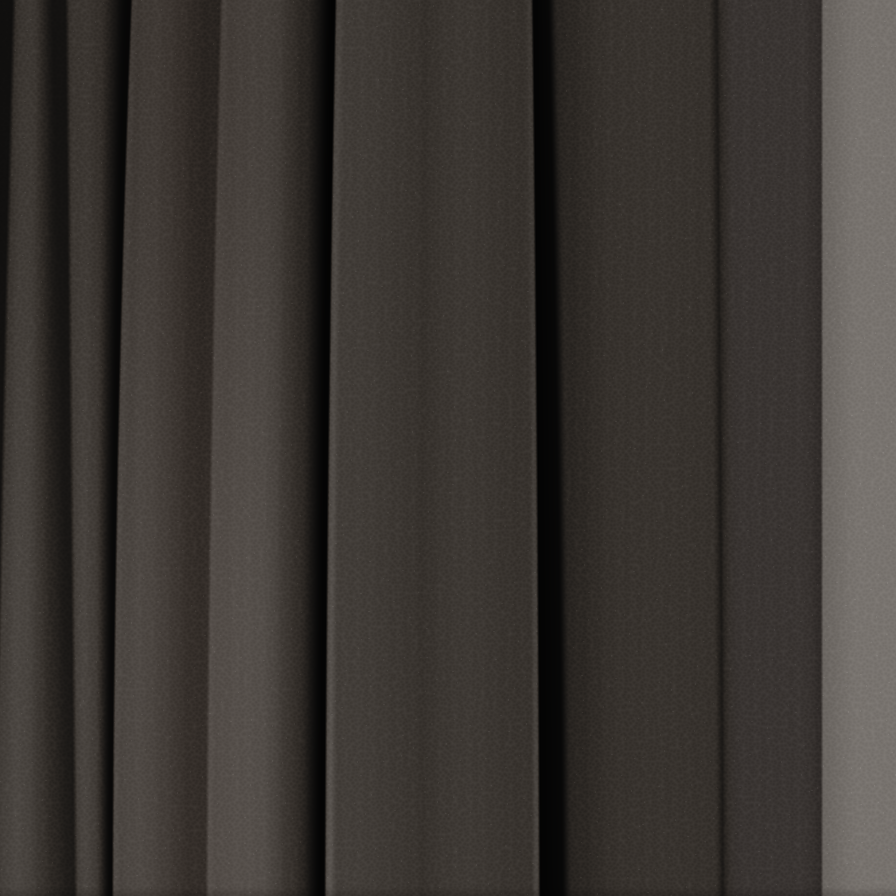
Give the GLSL for this texture, as a WebGL 2 fragment shader.

```glsl
#version 300 es
precision highp float;
uniform vec2 u_resolution;
out vec4 outColor;

float hash(vec2 p) {
  p = fract(p * vec2(0.1031, 0.1137));
  p += dot(p, p.yx + 33.33);
  return fract((p.x + p.y) * p.x * 37.7);
}

// Distance to the nearest scattered point
float cellular(vec2 p) {
  vec2 cell = floor(p), f = fract(p);
  float nearest = 2.0;
  for (int j = -1; j <= 1; j++)
    for (int i = -1; i <= 1; i++) {
      vec2 o = vec2(i, j), id = cell + o;
      vec2 seed = vec2(hash(id), hash(id + 71.0));
      nearest = min(nearest, length(o + seed - f));
    }
  return nearest;
}

// Curve through bottom, middle and top positions
float seam(float bottom, float middle, float top, float y) {
  return bottom + y * (4.0 * middle - 3.0 * bottom - top)
       + 2.0 * y * y * (bottom + top - 2.0 * middle);
}

float bump(float x, float center, float width) {
  float d = (x - center) / width;
  return exp(-min(d * d, 40.0));
}

// Cover the tone with a new one to the right of an edge
float cover(float under, float over, float x, float edge, float soft) {
  return mix(under, over, smoothstep(edge - soft, edge + soft, x));
}

// Position across a fold, from 0 to 1
float across(float x, float left, float right) {
  return clamp((x - left) / (right - left), 0.0, 1.0);
}

void main() {
  vec2 uv = gl_FragCoord.xy / u_resolution;
  float x = uv.x, y = uv.y;
  float crisp = max(0.0018, 0.8 / u_resolution.x);

  // Seams from left to right
  float a = seam(-0.006, 0.004, 0.016, y);
  float b = seam(0.085, 0.080, 0.075, y);
  float c = seam(0.126, 0.132, 0.147, y);
  float d = seam(0.231, 0.236, 0.247, y);
  float e = seam(0.363, 0.367, 0.375, y);
  float f = seam(0.602, 0.599, 0.594, y);
  float g = seam(0.633, 0.627, 0.617, y);
  float h = seam(0.807, 0.804, 0.800, y);

  // Narrow gathered folds
  float tone = 0.07;
  float t = across(x, a, b);
  float fold = 0.195 + 0.065 * bump(t, 0.27, 0.25);
  fold = mix(fold, 0.085, smoothstep(0.42, mix(1.1, 0.75, y), t));
  tone = cover(tone, fold, x, a, 0.003);

  t = across(x, b, c);
  fold = 0.2 + 0.05 * bump(t, 0.25, 0.3);
  fold = mix(fold, 0.03, smoothstep(0.5, 0.94, t));
  tone = cover(tone, fold, x, b, 0.003);

  // Rounded fold and the broad one beside it
  t = across(x, c, d);
  fold = 0.195 + 0.075 * bump(t, 0.25, 0.33) + 0.03 * bump(t, 0.03, 0.04);
  fold -= 0.025 * smoothstep(0.55, 0.85, t);
  tone = cover(tone, fold, x, c, crisp);

  t = across(x, d, e);
  fold = 0.25 + 0.045 * bump(t, 0.3, 0.35) + 0.02 * bump(t, 0.02, 0.04);
  fold *= 1.0 - 0.35 * smoothstep(0.45, 0.8, t);
  fold = mix(fold, 0.015, smoothstep(0.74, 0.97, t));
  tone = cover(tone, fold, x, d, 0.0025);
  tone *= mix(1.06, 0.84, smoothstep(0.25, 1.0, y));

  // Wide central panel with lit rims
  t = across(x, e, f);
  fold = 0.196 + 0.042 * bump(t, 0.1, 0.25) + 0.025 * bump(t, 0.66, 0.15);
  fold += 0.09 * bump(t, 0.02, 0.02) * (1.0 - 0.6 * y);
  fold += 0.07 * bump(t, 0.985, 0.014) * (1.0 - 0.6 * y);
  fold -= 0.012 * bump(t, 0.46, 0.04);
  tone = cover(tone, fold * (1.03 - 0.06 * y), x, e, crisp);

  // Black gap, then the flat panels
  tone = cover(tone, 0.012 + 0.02 * across(x, f, g), x, f, crisp);
  t = across(x, g, h);
  fold = 0.145 + 0.045 * smoothstep(0.0, 0.35, t);
  fold += 0.012 * bump(t, 0.6, 0.3) - 0.11 * smoothstep(0.94, 1.02, t);
  tone = cover(tone, fold, x, g, 0.006);
  fold = 0.208 - 0.1 * exp(-max(x - h, 0.0) / 0.006);
  fold -= 0.035 * smoothstep(0.895, 0.918, x);
  tone = cover(tone, fold, x, h, 0.003);

  // Bright wall strip
  float wall = smoothstep(0.9155, 0.9195, x);
  float plaster = 0.4 + 0.05 * smoothstep(0.917, 0.96, x);
  plaster += 0.015 * sin(2.4 * y + 0.5) - 0.01;
  tone = mix(tone, plaster, wall);

  // Woven grain, faint threads and stray specks
  float grain = cellular(uv * vec2(230.0, 260.0)) - 0.48;
  float thread = sin(y * 900.0 + 2.0 * sin(x * 70.0)) * sin(x * 1050.0);
  tone += (0.043 * grain + 0.005 * thread) * smoothstep(0.02, 0.18, tone);
  tone += 0.003 * sin(x * 410.0 + sin(y * 5.0)) * (1.0 - wall) * smoothstep(0.02, 0.15, tone);
  tone += 0.04 * smoothstep(0.05, 0.02, cellular(uv * 42.0)) * step(0.15, tone);
  tone *= 0.85 + 0.15 * smoothstep(0.0, 0.012, y);

  // Warm grey tint, slightly redder on the gathered folds
  float warm = smoothstep(0.0, 0.2, tone);
  vec3 color = tone + vec3(0.019, 0.0, -0.018) * warm;
  color.r += 0.006 * bump(x, 0.22, 0.09) * warm;
  color.b += 0.008 * smoothstep(h, h + 0.02, x) * (1.0 - wall);
  outColor = vec4(max(color, 0.0), 1.0);
}
```
